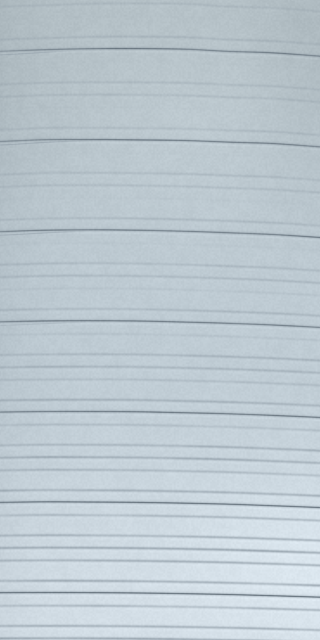
Write a Shadertoy shader that draws this texture.

```glsl
// Pale blue-grey slatted sheet: seven dark seams, each followed by five soft ribs.
// Height is bent by a bow that grows upward, then folded into repeats; ribs fade
// toward the top, seams wear unevenly, and soft light and grain cover the sheet.

const float SPACING = 0.1416;       // seam to seam, in canvas heights
const float FIRST_SEAM = 0.0742;    // crest height of the lowest seam
const float SEAM_WIDTH = 0.0012;
const float RIB_WIDTH = 0.0021;
const float BOW_LOW = 0.009;        // sag of the bow at the bottom and top
const float BOW_HIGH = 0.032;
const float WOBBLE = 0.0022;
const float GRAIN = 0.028;
const vec3 TOP_COLOR = vec3(0.705, 0.752, 0.775);
const vec3 MID_COLOR = vec3(0.748, 0.798, 0.830);
const vec3 LOW_COLOR = vec3(0.825, 0.868, 0.900);
const vec3 SEAM_COLOR = vec3(0.41, 0.46, 0.50);
const vec3 RIB_COLOR = vec3(0.57, 0.62, 0.66);

const int RIBS = 5;
// Per rib: phase above the seam, strength at the bottom, strength at the top
const vec3 RIB[RIBS] = vec3[RIBS](
    vec3(0.130, 0.62, 0.30), vec3(0.355, 0.62, 0.04),
    vec3(0.495, 0.76, 0.26), vec3(0.632, 0.62, 0.27),
    vec3(0.855, 0.52, 0.03));

float hash(vec2 p) {
    vec3 q = fract(p.xyx * 0.1031);
    q += dot(q, q.yzx + 33.33);
    return fract((q.x + q.y) * q.z);
}

float noise(vec2 p) {
    vec2 i = floor(p), f = fract(p);
    f = f * f * (3.0 - 2.0 * f);
    return mix(mix(hash(i), hash(i + vec2(1, 0)), f.x),
               mix(hash(i + vec2(0, 1)), hash(i + vec2(1, 1)), f.x), f.y);
}

// Soft line profile, never thinner than about a pixel
float stroke(float d, float width) {
    float w = max(width, 0.7 / iResolution.y);
    return exp(-d * d / (w * w)) * width / w;
}

// Signed distance to the nearest repeat of a line at the given phase
float repeatDistance(float row, float phase) {
    return (fract(row - phase + 0.5) - 0.5) * SPACING;
}

vec3 sheetColor(vec2 uv) {
    vec3 c = mix(LOW_COLOR, MID_COLOR, smoothstep(0.0, 0.48, uv.y));
    c = mix(c, TOP_COLOR, smoothstep(0.45, 1.0, uv.y));
    vec2 glow = (uv - vec2(1.0, 0.13)) / vec2(0.42, 0.13);
    vec2 haze = (uv - vec2(0.6, 0.82)) / vec2(0.35, 0.16);
    c += 0.045 * exp(-dot(glow, glow)) + 0.022 * exp(-dot(haze, haze));
    c -= 0.035 * exp(-uv.x * 9.0);
    c -= 0.025 * smoothstep(0.7, 1.0, uv.x) * smoothstep(0.45, 1.0, uv.y);
    return c;
}

void mainImage(out vec4 fragColor, in vec2 fragCoord) {
    vec2 uv = fragCoord / iResolution.xy;
    vec3 color = sheetColor(uv);

    // Bow and slight hand-made wobble, both stronger near the top
    float fromCrest = uv.x - mix(0.15, 0.40, uv.y);
    float bend = mix(BOW_LOW, BOW_HIGH, uv.y) * fromCrest * fromCrest;
    bend += WOBBLE * uv.y * (noise(vec2(uv.x * 7.0, uv.y * 5.0)) - 0.5);
    float row = (uv.y + bend - FIRST_SEAM) / SPACING;
    float id = floor(row + 0.5);

    // Soft ribs
    for (int i = 0; i < RIBS; i++) {
        float d = repeatDistance(row, RIB[i].x);
        float wear = 0.75 + 0.5 * noise(vec2(uv.x * 6.0 + float(i) * 17.0, row));
        float strength = mix(RIB[i].y, RIB[i].z, smoothstep(0.0, 0.75, uv.y));
        color = mix(color, RIB_COLOR, stroke(d, RIB_WIDTH) * strength * wear);
        color += 0.022 * strength * stroke(d + 2.2 * RIB_WIDTH, RIB_WIDTH);
    }

    // Dark seam with uneven wear, a soft shadow and a light lower lip
    float d = repeatDistance(row, 0.0);
    float wear = noise(vec2(uv.x * 8.0, id * 5.3 + 2.0));
    float seam = mix(0.95, 0.62 + 0.33 * wear, smoothstep(0.0, 0.6, uv.y));
    seam *= mix(1.0, smoothstep(-0.15, 0.28, uv.x), 0.65 * uv.y);
    color = mix(color, RIB_COLOR, 0.35 * stroke(d, 2.4 * SEAM_WIDTH));
    color = mix(color, SEAM_COLOR, seam * stroke(d, SEAM_WIDTH));
    color += 0.025 * stroke(d + 0.0045, 0.0018);

    // Split strand that joins the seam from the left on the upper rows
    float gap = 0.0055 * (1.0 - smoothstep(0.0, 0.45, uv.x));
    float reach = 0.22 + 0.12 * hash(vec2(id, 4.0));
    float strand = (1.0 - smoothstep(0.4 * reach, reach, uv.x)) * smoothstep(0.25, 0.7, uv.y);
    color = mix(color, RIB_COLOR, 0.6 * strand * stroke(d + gap, SEAM_WIDTH));

    // Fine grain and broad mottling
    vec2 sheet = vec2(uv.x * iResolution.x / iResolution.y, uv.y);
    color += GRAIN * (noise(sheet * 370.0) - 0.5);
    color += 0.4 * GRAIN * (noise(sheet * 60.0) - 0.5);
    fragColor = vec4(clamp(color, 0.0, 1.0), 1.0);
}
```
